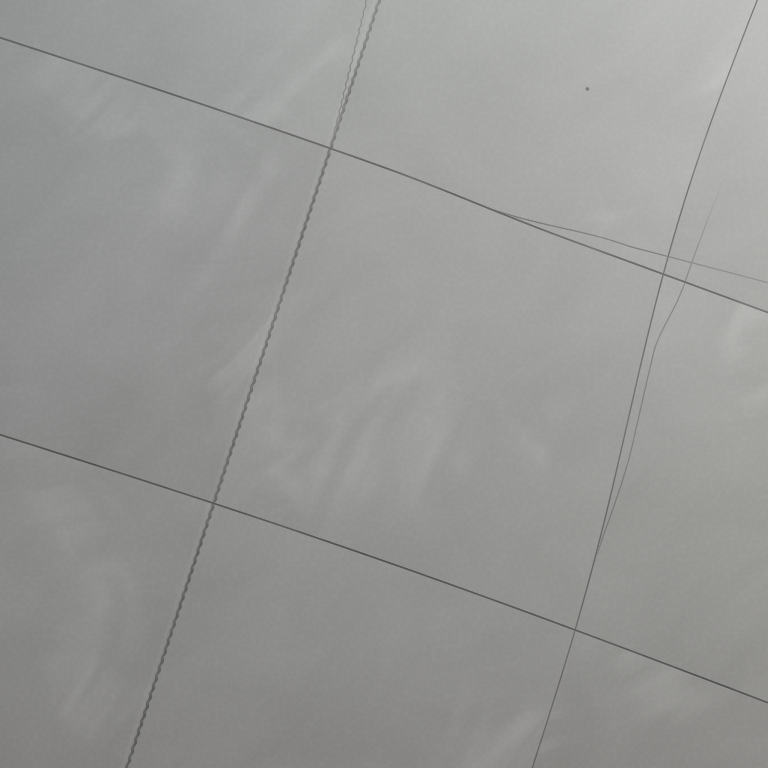
Reproduce this texture procedurally as a WebGL 1 fragment shader.

```glsl
precision highp float;
uniform vec2 u_resolution;

const float TAU = 6.2831853;

// Stone tones at the four corners of the canvas
const vec3 TONE_BL = vec3(0.500, 0.497, 0.490);
const vec3 TONE_BR = vec3(0.550, 0.547, 0.537);
const vec3 TONE_TL = vec3(0.578, 0.588, 0.587);
const vec3 TONE_TR = vec3(0.745, 0.750, 0.737);
const vec3 GROUT = vec3(0.24, 0.24, 0.235);

// Joint half widths and opacities: x for the first joint, y for the second
const vec2 ROW_WIDTH = vec2(0.0011, 0.0012);
const vec2 COL_WIDTH = vec2(0.0019, 0.0009);
const vec2 ROW_INK = vec2(0.85, 0.66);
const vec2 COL_INK = vec2(0.58, 0.58);
const float GHOST_WIDTH = 0.0009;
const float GHOST_INK = 0.36;
const float JOINT_WEAR = 0.35;
const float BEAD_WEAR = 0.25;
const float SLANT = 0.945;        // cosine of the joint tilt
const float SERRATION = 0.0007;
const float SERRATION_RATE = 85.0;
const float BEVEL_LIGHT = 0.015;
const float BEVEL_OFFSET = 0.006;

// Surface wear
const float CLOUD_AMOUNT = 0.016;
const float MOTTLE_AMOUNT = 0.010;
const float WISP_AMOUNT = 0.036;
const float GRAIN_AMOUNT = 0.018;
const float GRAIN_SCALE = 170.0;
const float TILE_VARIATION = 0.012;
const float SPECK_SCALE = 6.0;
const float SPECK_RADIUS = 0.020;
const float SPECK_RARITY = 0.94;

float hash(vec2 p) {
  p = fract(p * vec2(0.1031, 0.1137));
  p += dot(p, p.yx + 33.33);
  return fract((p.x + p.y) * p.x * 17.3);
}

// Nearest feature point: x is its distance, y its random value
vec2 cellular(vec2 p) {
  vec2 cell = floor(p), nearest = vec2(9.0, 0.0);
  for (int j = -1; j <= 1; j++)
    for (int i = -1; i <= 1; i++) {
      vec2 c = cell + vec2(float(i), float(j));
      float d = distance(p, c + vec2(hash(c + 7.1), hash(c + 51.7)));
      if (d < nearest.x) nearest = vec2(d, hash(c + 93.4));
    }
  return nearest;
}

// Layered, warped sines in about -1..1
float clouds(vec2 p) {
  float sum = 0.0, amp = 0.5;
  for (int i = 0; i < 5; i++) {
    p += 0.6 * sin(p.yx * 1.3 + float(i));
    sum += amp * sin(p.x) * cos(p.y);
    p = mat2(1.36, 1.02, -1.02, 1.36) * p + 2.7;
    amp *= 0.62;
  }
  return sum;
}

// Joint curves, numbered by k
float rowY(float k, float x) {
  float bow = (0.010 - 0.007 * k * smoothstep(0.5, 0.75, x)) * sin(0.5 * TAU * x);
  return 0.434 + 0.517 * k - (0.349 + 0.009 * k) * x + bow;
}

float colX(float k, float y) {
  float bow = 0.010 * sin(TAU * y) - 0.011 * sin(0.5 * TAU * y);
  return 0.165 + 0.528 * k + (0.329 - 0.036 * k) * y + k * bow;
}

// Line with an edge about one pixel soft
float stroke(float d, float halfWidth) {
  float soft = max(0.0005, 0.6 / u_resolution.y);
  return 1.0 - smoothstep(halfWidth - soft, halfWidth + soft, abs(d));
}

void main() {
  vec2 uv = gl_FragCoord.xy / u_resolution;
  vec2 tile = vec2(0.0);
  float ink = 0.0;

  // Main joints; the first column is serrated and fades upwards
  float wave = sin(TAU * SERRATION_RATE * uv.y);
  float teeth = SERRATION * wave;
  float fade = (1.2 - 0.2 * smoothstep(0.25, 0.40, uv.y) - 0.2 * smoothstep(0.78, 0.84, uv.y))
             * (1.0 - BEAD_WEAR * (0.5 + 0.5 * wave));
  for (int i = 0; i < 2; i++) {
    float k = float(i);
    float dRow = (uv.y - rowY(k, uv.x)) * SLANT;
    float dCol = (uv.x - colX(k, uv.y)) * SLANT;
    tile += step(0.0, vec2(dCol, dRow));
    float row = stroke(dRow, mix(ROW_WIDTH.x, ROW_WIDTH.y, k)) * mix(ROW_INK.x, ROW_INK.y, k);
    float col = stroke(dCol + teeth * (1.0 - k), mix(COL_WIDTH.x, COL_WIDTH.y, k));
    ink = max(ink, max(row, col * mix(COL_INK.x * fade, COL_INK.y, k)));
  }

  // Faint doubled joints that drift away from the main ones
  float leftShift = -0.085 * (uv.y - 0.806);
  float leftGhost = stroke(uv.x - colX(0.0, uv.y) - leftShift - teeth, GHOST_WIDTH) * smoothstep(0.80, 0.84, uv.y);
  float rowShift = 0.020 * smoothstep(0.62, 0.82, uv.x) + 0.105 * max(uv.x - 0.82, 0.0);
  float rowGhost = stroke(uv.y - rowY(1.0, uv.x) - rowShift, GHOST_WIDTH)
                 * smoothstep(0.55, 0.66, uv.x) * (1.3 - 0.6 * smoothstep(0.82, 0.95, uv.x));
  float rightShift = 0.013 * smoothstep(0.24, 0.42, uv.y) + 0.017 * smoothstep(0.54, 0.63, uv.y)
                   + 0.08 * max(uv.y - 0.62, 0.0);
  float rightGhost = stroke(uv.x - colX(1.0, uv.y) - rightShift, GHOST_WIDTH)
                   * smoothstep(0.24, 0.30, uv.y) * (1.0 - smoothstep(0.60, 0.80, uv.y));
  ink = max(ink, GHOST_INK * max(leftGhost, max(rowGhost, rightGhost)));
  ink *= 1.0 - JOINT_WEAR * (0.5 + 0.5 * clouds(uv * 22.0));

  // Stone: lighting, then clouds and slanted wisps that differ per tile
  vec3 color = mix(mix(TONE_BL, TONE_BR, uv.x), mix(TONE_TL, TONE_TR, uv.x), uv.y);
  float seed = hash(tile + 3.7);
  vec2 p = uv + 5.0 * vec2(seed, hash(tile + 19.3));
  vec2 along = vec2(dot(p, vec2(0.88, 0.47)), dot(p, vec2(-0.47, 0.88)));
  float wisp = smoothstep(0.72, 1.0, 1.0 - abs(clouds(along * vec2(5.0, 9.0))));
  float patches = smoothstep(0.0, 0.65, clouds(p * 6.0 + 4.0));
  color += CLOUD_AMOUNT * clouds(p * 8.0) + MOTTLE_AMOUNT * clouds(along * vec2(18.0, 30.0));
  color += WISP_AMOUNT * wisp * patches + TILE_VARIATION * (seed - 0.5);
  color += GRAIN_AMOUNT * (cellular(uv * GRAIN_SCALE).x - 0.45);
  color += BEVEL_LIGHT * stroke(uv.x - colX(0.0, uv.y) + BEVEL_OFFSET, 0.002);

  // Rare dark specks, then the joints
  vec2 speck = cellular(uv * SPECK_SCALE);
  float spot = (1.0 - smoothstep(0.4, 1.0, speck.x / SPECK_RADIUS)) * step(SPECK_RARITY, speck.y);
  color = mix(color, GROUT, max(ink, 0.45 * spot));
  gl_FragColor = vec4(color, 1.0);
}
```
